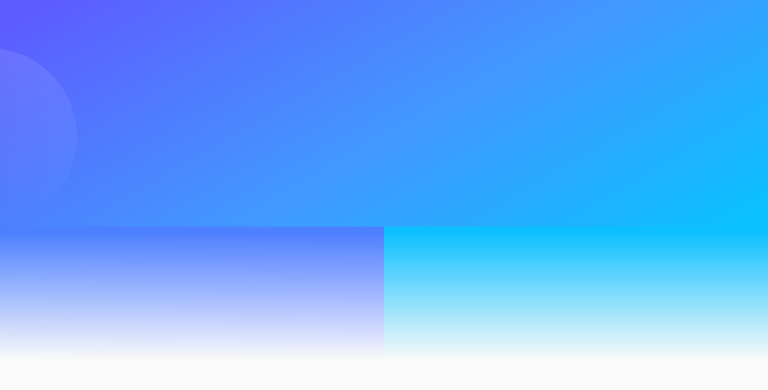
A Shadertoy shader for this background:

```glsl
#define HORIZON 0.419
#define FADE_TOP 0.405
#define FADE_END 0.077
#define SLOPE_ANGLE 1.0472
#define STOPS vec3(0.05, 0.54, 0.96)
#define VIOLET vec3(0.365, 0.365, 1.0)
#define AZURE vec3(0.260, 0.596, 1.0)
#define CYAN vec3(0.047, 0.750, 1.0)
#define PERIWINKLE vec3(0.300, 0.500, 1.0)
#define PAPER vec3(0.980)
#define DISC vec3(-0.031, 0.649, 0.228)
#define DISC_ALPHA 0.10

// Three-stop diagonal gradient running corner to corner of the upper panel
vec3 panelColor(vec2 p, float aspect) {
    vec2 size = vec2(aspect, 1.0 - HORIZON);
    vec2 dir = vec2(cos(SLOPE_ANGLE), sin(SLOPE_ANGLE));
    float t = dot(vec2(p.x, 1.0 - p.y), dir) / dot(size, dir);
    float toMiddle = clamp((t - STOPS.x) / (STOPS.y - STOPS.x), 0.0, 1.0);
    float toEnd = clamp((t - STOPS.y) / (STOPS.z - STOPS.y), 0.0, 1.0);
    return mix(mix(VIOLET, AZURE, toMiddle), CYAN, toEnd);
}

// Translucent disc whose veil thins out towards its base
vec3 addDisc(vec3 color, vec2 p, float pixel) {
    float dist = length(p - DISC.xy) - DISC.z;
    float coverage = clamp(0.5 - dist / pixel, 0.0, 1.0);
    float veil = clamp((p.y - DISC.y + DISC.z) / (2.0 * DISC.z), 0.0, 1.0);
    return mix(color, vec3(1.0), DISC_ALPHA * veil * coverage);
}

// Two flat colours side by side, dissolving into the paper
vec3 lowerColor(vec2 p, float aspect, float pixel) {
    float middle = 0.5 * aspect;
    float right = clamp(0.5 + (p.x - middle) / pixel, 0.0, 1.0);
    float fade = clamp((FADE_TOP - p.y) / (FADE_TOP - FADE_END), 0.0, 1.0);
    vec3 color = mix(mix(PERIWINKLE, CYAN, right), PAPER, fade);
    // Faint lavender tint gathering beside the seam
    float tint = (1.0 - right) * clamp(p.x / middle, 0.0, 1.0);
    return color + vec3(0.0, -0.02, 0.015) * tint * 4.0 * fade * (1.0 - fade);
}

void mainImage(out vec4 fragColor, in vec2 fragCoord) {
    float pixel = 1.0 / iResolution.y;
    float aspect = iResolution.x * pixel;
    vec2 p = fragCoord * pixel;

    vec3 upper = addDisc(panelColor(p, aspect), p, pixel);
    vec3 lower = lowerColor(p, aspect, pixel);
    float above = clamp(0.5 + (p.y - HORIZON) / pixel, 0.0, 1.0);
    fragColor = vec4(mix(lower, upper, above), 1.0);
}
```
